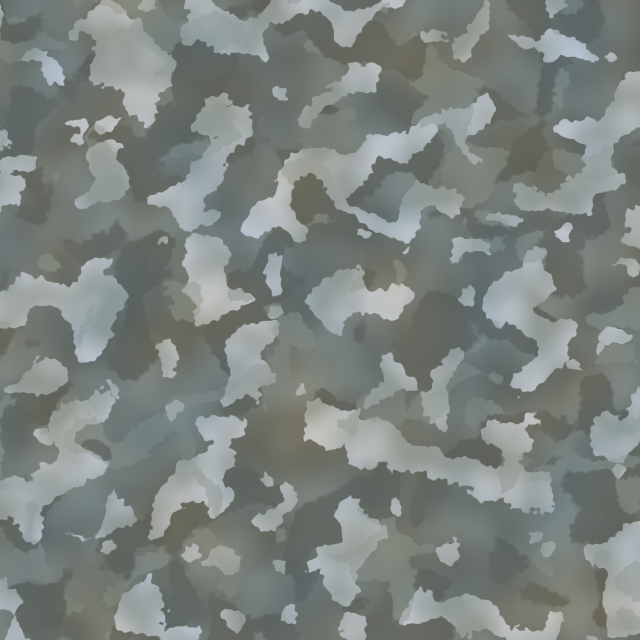
Reproduce this pattern procedurally as a Shadertoy shader.

```glsl
// Grey-green camouflage: soft mottled ground, faint mid-tone patches, dark
// blotches and crisp pale islands. Each layer thresholds gradient noise of
// unit deviation; small scattered dots are merged into the pale layer.

const vec3 GROUND_LOW  = vec3(0.385, 0.405, 0.380);
const vec3 GROUND_HIGH = vec3(0.490, 0.525, 0.510);
const vec3 DARK        = vec3(0.375, 0.393, 0.370);
const vec3 PATCH       = vec3(0.490, 0.525, 0.500);
const vec3 PALE_LOW    = vec3(0.565, 0.600, 0.585);
const vec3 PALE_HIGH   = vec3(0.735, 0.760, 0.780);
const vec3 WARM_TINT   = vec3(0.010, 0.000, -0.012);

const float BLOB_FREQ   = 10.5;   // pale islands per canvas height
const float DARK_FREQ   = 10.0;
const float PATCH_FREQ  = 9.0;
const float SHADE_FREQ  = 8.0;    // soft tone drift
const float PALE_LEVEL  = 0.53;   // thresholds, in deviations
const float DARK_LEVEL  = 0.60;
const float PATCH_LEVEL = 0.95;
const float GRAIN_FREQ  = 95.0;   // ragged edges
const float GRAIN_SIZE  = 0.0016;
const float DOT_FREQ    = 11.0;
const float DOT_CHANCE  = 0.36;
const float DOT_SLOPE   = 60.0;   // field units per canvas unit
const float NOISE_GAIN  = 4.63;   // brings the noise to unit deviation

vec2 hash22(vec2 p) {
    vec3 q = fract(vec3(p.xyx) * vec3(0.1031, 0.1030, 0.0973));
    q += dot(q, q.yzx + 33.33);
    return fract((q.xx + q.yz) * q.zy);
}

vec2 gradientAt(vec2 cell) {
    return normalize(hash22(cell) * 2.0 - 0.9991);
}

float noise(vec2 p) {
    vec2 i = floor(p), f = p - i;
    vec2 w = f * f * f * (f * (f * 6.0 - 15.0) + 10.0);
    vec2 e = vec2(1.0, 0.0);
    float a = dot(gradientAt(i), f);
    float b = dot(gradientAt(i + e.xy), f - e.xy);
    float c = dot(gradientAt(i + e.yx), f - e.yx);
    float d = dot(gradientAt(i + e.xx), f - e.xx);
    return NOISE_GAIN * mix(mix(a, b, w.x), mix(c, d, w.x), w.y);
}

// Two octaves, rescaled to unit deviation
float blobs(vec2 p, float detail) {
    float n = noise(p) + detail * noise(p * 2.07 + 31.7);
    return n / sqrt(1.0 + detail * detail);
}

// Signed distance to scattered dots, positive inside
float dots(vec2 p) {
    vec2 cell = floor(p * DOT_FREQ);
    float inside = -1.0;
    for (int y = -1; y <= 1; y++)
    for (int x = -1; x <= 1; x++) {
        vec2 id = cell + vec2(x, y);
        vec2 centre = (id + hash22(id + 57.0)) / DOT_FREQ;
        vec2 pick = hash22(id + 113.0);
        float radius = mix(0.007, 0.019, pick.y);
        if (pick.x < DOT_CHANCE)
            inside = max(inside, radius - length(p - centre));
    }
    return inside;
}

// Antialiased threshold with optional extra softness
float cover(float field, float level, float softness) {
    float w = min(fwidth(field), 0.5) * 0.6 + softness;
    return smoothstep(level - w, level + w, field);
}

void mainImage(out vec4 fragColor, in vec2 fragCoord) {
    vec2 uv = fragCoord / iResolution.y;

    // Ragged, gently bent coordinates, stretched along a rising diagonal
    vec2 grain = vec2(noise(uv * GRAIN_FREQ), noise(uv * GRAIN_FREQ + 71.3));
    vec2 bend = vec2(noise(uv * 14.0 + 5.1), noise(uv * 14.0 + 43.9));
    vec2 p = uv + GRAIN_SIZE * grain + 0.007 * bend;
    mat2 tilt = mat2(0.92, -0.39, 0.39, 0.92);
    vec2 q = tilt * p * vec2(0.92, 1.06);

    // Soft tone drift
    float shade = blobs(uv * SHADE_FREQ + 17.4, 0.5);
    float tint = noise(uv * 7.0 + 88.2);
    float cloud = blobs(uv * SHADE_FREQ * 1.2 + 140.6, 0.6);

    // Ground, faint patches and dark blotches
    vec3 color = mix(GROUND_LOW, GROUND_HIGH, clamp(0.45 + 0.23 * shade, 0.0, 1.0));
    float patchMask = cover(blobs(q * PATCH_FREQ + 203.5, 0.6), PATCH_LEVEL, 0.04);
    float darkMask = cover(blobs(q * DARK_FREQ + 61.8, 0.4), DARK_LEVEL, 0.13);
    color = mix(color, PATCH + 0.012 * cloud, 0.8 * patchMask);
    color = mix(color, DARK + 0.008 * cloud, 0.85 * darkMask);

    // Pale islands with their own drift and shaded parts
    vec3 pale = mix(PALE_LOW, PALE_HIGH, clamp(0.46 + 0.27 * cloud, 0.0, 1.0));
    pale = mix(pale, PALE_LOW, 0.55 * patchMask);
    float island = blobs(q * BLOB_FREQ + 9.3, 0.45);
    island = max(island, PALE_LEVEL + DOT_SLOPE * dots(p));
    color = mix(color, pale, cover(island, PALE_LEVEL, 0.01));

    color += WARM_TINT * tint;
    fragColor = vec4(color, 1.0);
}
```
